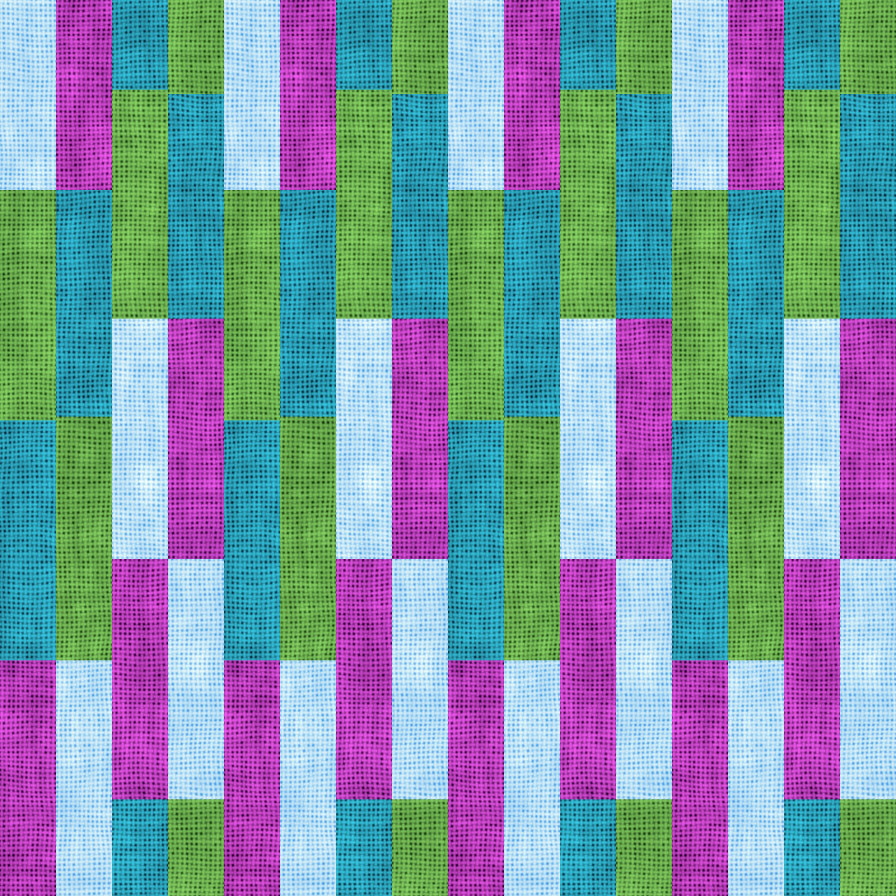
This pattern is drawn by a three.js fragment shader. Its source:

```glsl
#define REPEATS 4.0
#define THREADS vec2(192.0, 180.0)
#define WARP 0.9
#define HOLE_DEPTH 0.95
#define CROSS_DEPTH 0.22
#define SLUB 0.26
#define SHADING 0.22
#define SAMPLES 3

varying vec2 vUv;

const float TAU = 6.2831853;

float hash(vec2 p) {
  vec3 q = fract(p.xyx * vec3(0.1031, 0.1030, 0.0973));
  q += dot(q, q.yzx + 33.33);
  return fract((q.x + q.y) * q.z);
}

float noise(vec2 p) {
  vec2 i = floor(p), f = fract(p);
  f = f * f * (3.0 - 2.0 * f);
  return mix(mix(hash(i), hash(i + vec2(1.0, 0.0)), f.x),
             mix(hash(i + vec2(0.0, 1.0)), hash(i + 1.0), f.x), f.y);
}

// Patch colour: 0 white, 1 magenta, 2 teal, 3 green
vec3 dye(float kind, float light) {
  if (kind < 0.5) return mix(vec3(0.42, 0.70, 0.92), vec3(0.82, 0.93, 0.97), light);
  if (kind < 1.5) return mix(vec3(0.35, 0.07, 0.36), vec3(0.84, 0.30, 0.84), light);
  if (kind < 2.5) return mix(vec3(0.07, 0.30, 0.37), vec3(0.19, 0.71, 0.81), light);
  return mix(vec3(0.20, 0.38, 0.14), vec3(0.49, 0.77, 0.36), light);
}

// Plain weave: 0 in the holes, about 1 on the threads
float weave(vec2 p, float seed) {
  vec2 offset = vec2(seed * 37.0, seed * 61.0);
  p += offset;
  p += WARP * (vec2(noise(p * 0.11), noise(p * 0.11 + 71.0)) - 0.5);
  p.y += 0.03 * (hash(vec2(seed, 5.0)) - 0.5) * (p.x - offset.x);

  vec2 gap = 0.5 + 0.5 * cos(TAU * p);
  vec2 thread = floor(p);
  float over = mod(thread.x + thread.y, 2.0);
  float holeSize = mix(0.4, 1.3, hash(floor(p + 0.5)));
  float dark = HOLE_DEPTH * holeSize * gap.x * gap.y
             + CROSS_DEPTH * mix(gap.x, gap.y, over);

  // Uneven yarn thickness along each thread, then broad soft shading
  float yarn = noise(vec2(thread.x + 0.5, p.y * 0.13))
             + noise(vec2(p.x * 0.13, thread.y + 90.5)) - 1.0;
  float broad = noise(p * vec2(0.16, 0.07) + 40.0) - 0.5;
  return 1.0 - dark + SLUB * yarn + SHADING * broad;
}

vec3 fabric(vec2 uv) {
  float tileX = fract(uv.x * REPEATS);
  float column = floor(tileX * 4.0);
  float odd = mod(column, 2.0);
  float shifted = step(2.0, column);

  // Patch ends, shared by each pair of columns apart from a slight misfit
  vec4 ends = mix(vec4(0.0, 0.263, 0.531, 0.788),
                  vec4(0.108, 0.376, 0.6445, 0.900), shifted);
  ends.z += 0.004 * odd * (1.0 - shifted);
  ends.w -= 0.005 * odd * shifted;
  float patchIndex = mod(dot(step(ends, vec4(uv.y)), vec4(1.0)), 4.0);

  // Shifted pairs trade white and teal; odd columns take the partner colour
  float kind = patchIndex;
  float isOdd = mod(kind, 2.0);
  kind = mix(kind, 2.0 - kind, shifted * (1.0 - isOdd));
  kind += odd * (1.0 - 2.0 * isOdd);

  float seed = column * 4.0 + patchIndex + 1.0;
  float light = weave(vec2(tileX / REPEATS, uv.y) * THREADS, seed);
  return dye(kind, light);
}

void main() {
  // Average a grid of samples over each pixel
  vec2 pixel = fwidth(vUv);
  vec3 sum = vec3(0.0);
  for (int i = 0; i < SAMPLES; i++) {
    for (int j = 0; j < SAMPLES; j++) {
      vec2 jitter = (vec2(float(i), float(j)) + 0.5) / float(SAMPLES) - 0.5;
      sum += fabric(clamp(vUv + jitter * pixel, 0.0, 0.99999));
    }
  }
  gl_FragColor = vec4(clamp(sum / float(SAMPLES * SAMPLES), 0.0, 1.0), 1.0);
}
```
